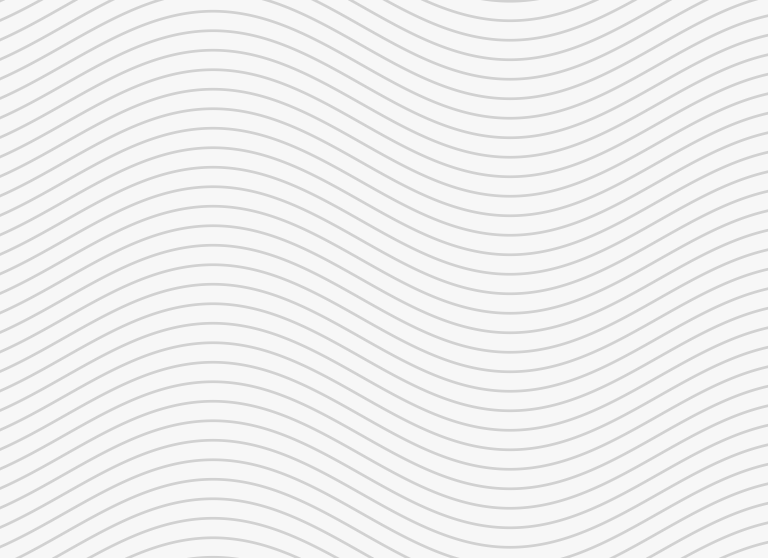
Give the GLSL for this pattern, as a WebGL 2 fragment shader.

```glsl
#version 300 es
precision highp float;
// Evenly stacked thin grey sine waves on an off-white ground.

uniform vec2 u_resolution;
out vec4 fragColor;

const float TAU = 6.2831853;

const vec3 GROUND_COLOR = vec3(0.97);
const vec3 LINE_COLOR = vec3(0.82);

// Lengths are fractions of the canvas height.
const float LINE_SPACING = 0.03495;
const float LINE_WIDTH = 0.0049;
const float WAVELENGTH = 1.0645;
const float AMPLITUDE = 0.0959;
const vec2 CREST = vec2(0.3817, 0.9799);

// Height of the wave (x) and its slope (y) at a horizontal position.
vec2 waveHeightAndSlope(float x, float crestX, float amplitude, float wavelength) {
    float frequency = TAU / wavelength;
    float phase = (x - crestX) * frequency;
    return amplitude * vec2(cos(phase), -frequency * sin(phase));
}

// Distance to the nearest multiple of the spacing.
float repeatDistance(float y, float spacing) {
    return abs(fract(y / spacing + 0.5) - 0.5) * spacing;
}

// Smoothed coverage of a stroke centred at distance zero.
float strokeCoverage(float dist, float width, float pixel) {
    return clamp((0.5 * width - dist) / pixel + 0.5, 0.0, 1.0);
}

void main() {
    vec2 position = gl_FragCoord.xy / u_resolution.y;
    float pixel = 1.0 / u_resolution.y;

    // Straighten the waves into level lines.
    vec2 wave = waveHeightAndSlope(position.x, CREST.x, AMPLITUDE, WAVELENGTH);
    float level = position.y - wave.x - (CREST.y - AMPLITUDE);

    // Divide by the slope length to keep the stroke width even.
    float dist = repeatDistance(level, LINE_SPACING) / length(vec2(1.0, wave.y));

    float coverage = strokeCoverage(dist, LINE_WIDTH, pixel);
    fragColor = vec4(mix(GROUND_COLOR, LINE_COLOR, coverage), 1.0);
}
```
